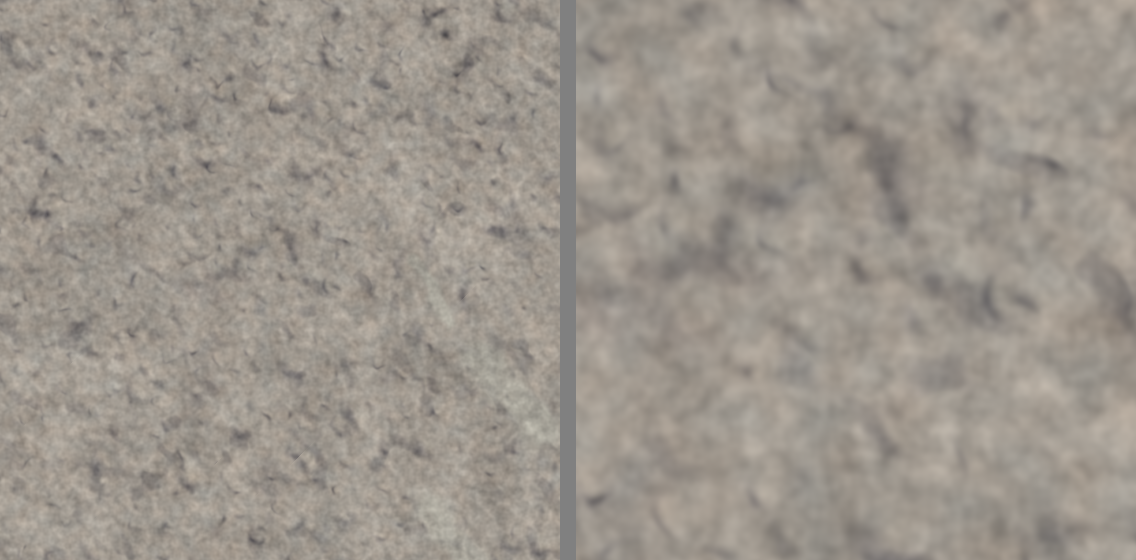
Left, the full canvas; right, a detail of the centre.
Give the GLSL for this texture, as a Shadertoy shader.

```glsl
// Weathered grey-beige stone with small crescent pits and pale diagonal scuffs.

const vec3  STONE       = vec3(0.628, 0.600, 0.563);
const vec3  WARM_SHIFT  = vec3(0.020, -0.002, -0.016);
const vec3  PIT_TINT    = vec3(1.05, 1.04, 0.90);   // how strongly a pit removes each channel
const vec3  SCUFF_COLOR = vec3(0.680, 0.668, 0.625);
const float GRAIN_ANGLE = -0.85;                    // main direction, falling to the right
const float BROAD_TONE  = 0.10;
const float PATCH_TONE  = 0.13;
const float FINE_TONE   = 0.17;
const float GRAIN_TONE  = 0.15;
const float LARGE_PITS  = 13.0;                     // cells across the canvas
const float SMALL_PITS  = 27.0;
const float LARGE_DEPTH = 0.36;
const float SMALL_DEPTH = 0.24;
const float CHIP_DEPTH  = 0.13;
const float GROOVE_DEPTH = 0.13;
const int   SCUFF_COUNT = 3;
// Scuff segments: start.xy, end.xy
const vec4 SCUFFS[SCUFF_COUNT] = vec4[](
    vec4(0.85, 0.36, 0.97, 0.23),
    vec4(0.77, 0.09, 0.85, -0.02),
    vec4(0.73, 0.53, 0.81, 0.43));
const float SCUFF_WIDTHS[SCUFF_COUNT] = float[](0.040, 0.040, 0.014);

vec2 hash2(vec2 p) {
    vec3 h = fract(vec3(p.xyx) * vec3(0.1031, 0.1030, 0.0973));
    h += dot(h, h.yzx + 33.33);
    return fract((h.xx + h.yz) * h.zy);
}

vec2 rotate(vec2 p, float angle) {
    float c = cos(angle), s = sin(angle);
    return vec2(c * p.x + s * p.y, c * p.y - s * p.x);
}

float cornerSlope(vec2 cell, vec2 f, vec2 corner) {
    return dot(hash2(cell + corner + 71.0) * 2.0 - 1.0, f - corner);
}

float gradientNoise(vec2 p) {
    vec2 cell = floor(p), f = fract(p);
    vec2 u = f * f * f * (f * (f * 6.0 - 15.0) + 10.0);
    float low  = mix(cornerSlope(cell, f, vec2(0, 0)), cornerSlope(cell, f, vec2(1, 0)), u.x);
    float high = mix(cornerSlope(cell, f, vec2(0, 1)), cornerSlope(cell, f, vec2(1, 1)), u.x);
    return mix(low, high, u.y);
}

// Scattered bent strokes: positive in the dark hollow, negative on its lit lip.
float pits(vec2 p, float cells, float share, float seed) {
    p *= cells;
    vec2 home = floor(p);
    float relief = 0.0;
    for (int y = -1; y <= 1; y++)
    for (int x = -1; x <= 1; x++) {
        vec2 cell = home + vec2(x, y);
        vec2 place = hash2(cell + seed);
        vec2 form = hash2(cell + seed + 17.3);
        vec2 look = hash2(cell + seed + 41.9);
        vec2 q = rotate(p - cell - place, GRAIN_ANGLE + (form.x - 0.5) * 1.8);
        // Bend the stroke, keeping its thickness even along the curve
        float bend = mix(-0.3, 2.4, look.y);
        q.y = (q.y - bend * q.x * q.x) / sqrt(1.0 + 4.0 * bend * bend * q.x * q.x);
        vec2 size = vec2(mix(0.15, 0.34, form.y), mix(0.09, 0.15, place.x));
        vec2 hollow = q / size;
        vec2 lip = (q - vec2(0.0, 0.25)) / (size * vec2(0.9, 1.2));
        float present = step(look.x, share) * mix(0.45, 1.0, fract(look.x * 37.0));
        relief += present * (exp(-dot(hollow, hollow)) - 0.22 * exp(-dot(lip, lip)));
    }
    return min(relief, 1.2);
}

float scuffMask(vec2 p, vec4 ends, float width) {
    vec2 span = ends.zw - ends.xy;
    vec2 offset = p - ends.xy;
    float along = clamp(dot(offset, span) / dot(span, span), 0.0, 1.0);
    return 1.0 - smoothstep(width * 0.3, width * 1.2, length(offset - span * along));
}

void mainImage(out vec4 fragColor, in vec2 fragCoord) {
    vec2 uv = fragCoord / iResolution.y;

    // Ragged coordinates keep every outline uneven
    vec2 wobble = vec2(gradientNoise(uv * 42.0), gradientNoise(uv * 42.0 + 53.0));
    vec2 ragged = uv + 0.011 * wobble;
    vec2 grained = rotate(ragged, GRAIN_ANGLE);

    // Tone of the surface, from broad patches to grain
    float patches = gradientNoise(uv * 13.0 + 7.0);
    float fine = gradientNoise(grained * vec2(36.0, 50.0) + 19.0);
    float grain = gradientNoise(uv * 84.0 + 31.0) + 0.5 * gradientNoise(uv * 150.0 + 67.0);
    float tone = BROAD_TONE * gradientNoise(uv * 4.0 + 3.0)
               + PATCH_TONE * patches + FINE_TONE * fine + GRAIN_TONE * grain;

    // Pits, denser toward the upper left, chips and faint broken grooves
    float density = mix(0.36, 0.60, smoothstep(-0.5, 0.6, uv.y - uv.x));
    float breakup = smoothstep(-0.45, 0.25, gradientNoise(uv * 48.0 + 11.0));
    float hollow = LARGE_DEPTH * pits(ragged, LARGE_PITS, density, 5.0)
                 + SMALL_DEPTH * pits(ragged, SMALL_PITS, density, 123.0);
    float ridge = abs(gradientNoise(grained * vec2(5.0, 11.0) + 61.0));
    float gate = smoothstep(0.02, 0.3, gradientNoise(uv * 7.0 + 83.0));
    hollow += GROOVE_DEPTH * gate * (1.0 - smoothstep(0.0, 0.09, ridge));
    hollow *= mix(0.5, 1.0, breakup);
    float chips = gradientNoise(grained * vec2(21.0, 30.0) + 29.0);
    hollow += CHIP_DEPTH * smoothstep(0.14, 0.42, chips);

    // Pale scuffs
    float scuff = 0.0;
    for (int i = 0; i < SCUFF_COUNT; i++)
        scuff = max(scuff, scuffMask(ragged + 0.02 * patches, SCUFFS[i], SCUFF_WIDTHS[i]));
    scuff *= 0.85 + 0.5 * fine;

    // Colour
    float warmth = 0.6 * gradientNoise(uv * 9.0 + 97.0) + gradientNoise(uv * 37.0 + 41.0);
    vec3 color = mix(STONE + WARM_SHIFT * warmth, SCUFF_COLOR, clamp(scuff, 0.0, 1.0));
    color *= 1.0 + tone - hollow * PIT_TINT * (1.0 - 0.7 * scuff);
    fragColor = vec4(clamp(color, 0.0, 1.0), 1.0);
}
```
